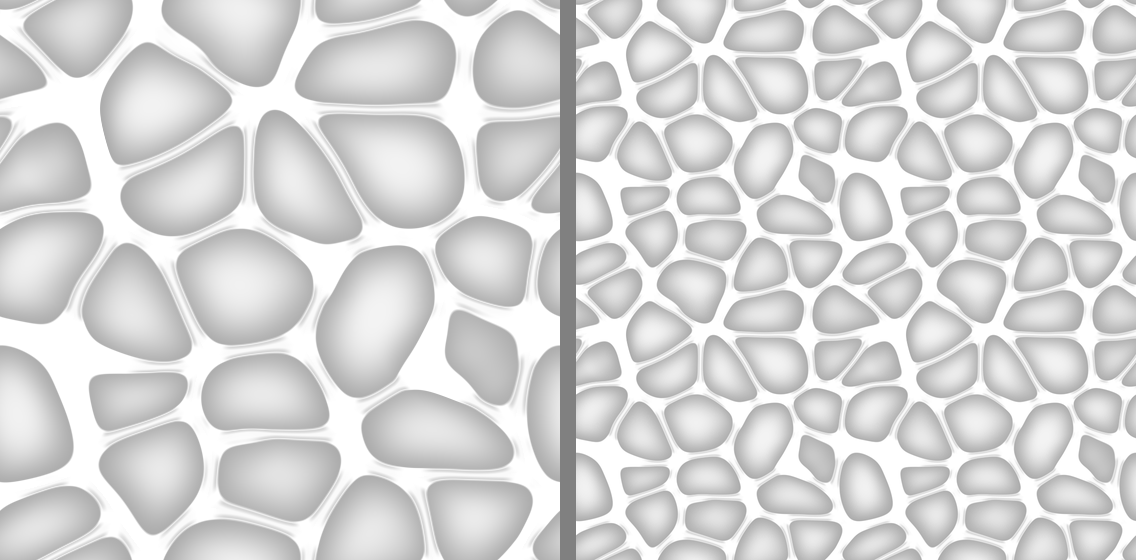
Left, the tile; right, the same tile 2 across and 2 down.
Give the GLSL for this pattern, as a Shadertoy shader.

```glsl
// Tiling sheet of soft, rounded cells with pale double walls and white gaps.
// A wrapped, warped Voronoi diagram gives the distances to the walls; a smooth
// minimum rounds the corners, and low noise widens some walls into channels.

const float CELLS = 5.0;            // cells along each side of the tile
const float JITTER = 0.9;           // scatter of the cell sites
const uint SITE_SEED = 11u;

const float WARP_REPEATS = 3.0;     // bending of the walls
const float WARP_AMOUNT = 0.06;
const float RIPPLE_REPEATS = 7.0;
const float RIPPLE_AMOUNT = 0.014;

const float WALL_HALF = 0.010;      // half thickness of a closed wall
const float CORNER_ROUND = 0.016;   // rounding of the cell outline
const float DOME_ROUND = 0.027;     // rounding of the inner shading
const float CHANNEL_REPEATS = 4.0;
const float CHANNEL_WIDTH = 0.015;  // extra opening where the noise is high

const float RIM_GREY = 0.665;       // cell colour next to the wall
const float CORE_GREY = 0.955;      // cell colour at its middle
const float WALL_GREY = 0.84;       // flank of the wall
const float CREST_GREY = 0.98;      // ridge of the wall
const float LINE_LIGHT = 0.09;      // fine bright line along the rim

const uint MIX_MUL = 1664525u;
const uint MIX_ADD = 1013904223u;

// Two random values in 0..1 for a lattice point that wraps after "period".
vec2 hash2(vec2 lattice, float period, uint seed) {
    uvec2 v = uvec2(mod(lattice, period)) + uvec2(seed, seed * 7u);
    v = v * MIX_MUL + MIX_ADD;
    for (int i = 0; i < 2; i++) {
        v.x += v.y * MIX_MUL;
        v.y += v.x * MIX_MUL;
        v ^= v >> 16u;
    }
    return vec2(v & 0xffffu) / 65535.0;
}

float gradientAt(vec2 lattice, vec2 offset, float period, uint seed) {
    return dot(hash2(lattice, period, seed) * 2.0 - 1.0, offset);
}

// Gradient noise with a whole number of repeats over the tile.
float tileNoise(vec2 uv, float period, uint seed) {
    vec2 p = uv * period;
    vec2 i = floor(p), f = p - i;
    vec2 s = f * f * f * (f * (f * 6.0 - 15.0) + 10.0);
    vec2 x = vec2(1.0, 0.0), y = vec2(0.0, 1.0);
    float low = mix(gradientAt(i, f, period, seed),
                    gradientAt(i + x, f - x, period, seed), s.x);
    float high = mix(gradientAt(i + y, f - y, period, seed),
                     gradientAt(i + 1.0, f - 1.0, period, seed), s.x);
    return mix(low, high, s.y);
}

vec2 tileNoise2(vec2 uv, float period, uint seed) {
    return vec2(tileNoise(uv, period, seed), tileNoise(uv, period, seed + 1u));
}

vec2 sitePosition(vec2 cell) {
    vec2 scatter = (hash2(cell, CELLS, SITE_SEED) - 0.5) * JITTER;
    return (cell + 0.5 + scatter) / CELLS;
}

// Distance to the cell walls: x exact, y with round corners, z as a soft dome.
vec3 wallDistances(vec2 p) {
    vec2 base = floor(p * CELLS), home = base;
    float nearest = 1e3;
    for (int j = -2; j <= 2; j++)
    for (int i = -2; i <= 2; i++) {
        vec2 cell = base + vec2(i, j);
        float d = distance(p, sitePosition(cell));
        if (d < nearest) { nearest = d; home = cell; }
    }

    vec2 site = sitePosition(home);
    float exact = 1e3, cornerSum = 0.0, domeSum = 0.0;
    for (int j = -3; j <= 3; j++)
    for (int i = -3; i <= 3; i++) {
        if (i == 0 && j == 0) continue;
        vec2 other = sitePosition(home + vec2(i, j));
        float d = dot(0.5 * (site + other) - p, normalize(other - site));
        exact = min(exact, d);
        cornerSum += exp(-d / CORNER_ROUND);
        domeSum += exp(-d / DOME_ROUND);
    }
    return vec3(exact, -CORNER_ROUND * log(cornerSum), -DOME_ROUND * log(domeSum));
}

void mainImage(out vec4 fragColor, in vec2 fragCoord) {
    vec2 uv = fragCoord / iResolution.xy;
    vec2 p = uv + WARP_AMOUNT * tileNoise2(uv, WARP_REPEATS, 23u)
                + RIPPLE_AMOUNT * tileNoise2(uv, RIPPLE_REPEATS, 37u);

    vec3 d = wallDistances(p);
    float channel = smoothstep(0.1, 0.38, tileNoise(uv, CHANNEL_REPEATS, 51u));
    d.yz -= CHANNEL_WIDTH * channel;

    // Domed inside of the cell
    float cellGrey = mix(RIM_GREY, CORE_GREY, smoothstep(-0.015, 0.07, d.z));

    // Closed wall: bright crest, grey flanks, fine line; white where it opens
    float across = clamp(d.y / WALL_HALF, 0.0, 1.0);
    float wallGrey = mix(CREST_GREY, WALL_GREY, smoothstep(0.0, 0.6, across));
    wallGrey += LINE_LIGHT * (1.0 - smoothstep(0.0, 0.18, abs(across - 0.78)));
    wallGrey = mix(wallGrey, 1.0, smoothstep(0.003, 0.008, d.x - d.y));

    float soft = max(0.0015, 0.75 / iResolution.y);
    float inside = smoothstep(WALL_HALF - soft, WALL_HALF + soft, d.y);
    fragColor = vec4(vec3(mix(wallGrey, cellGrey, inside)), 1.0);
}
```
